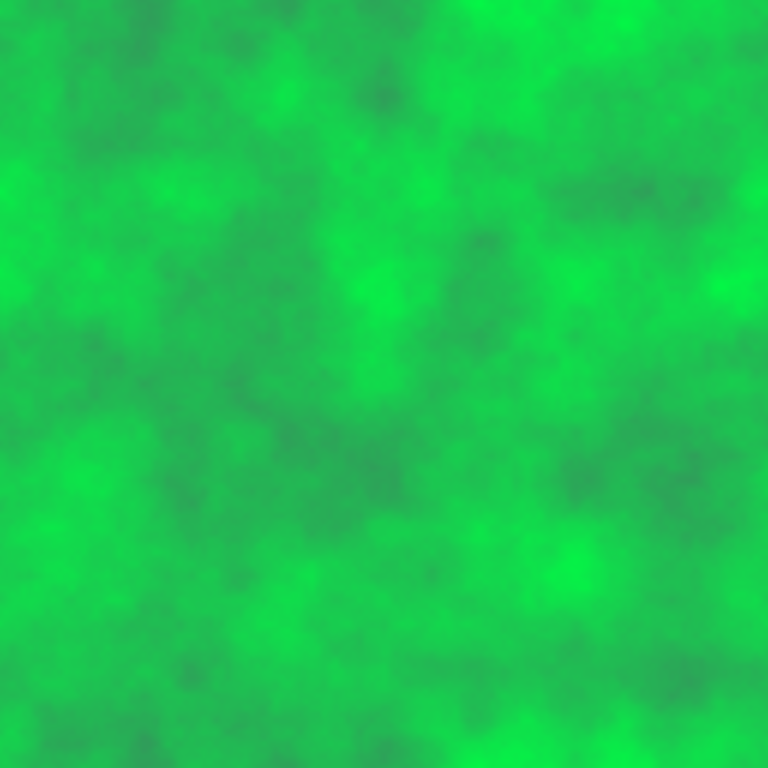
Give the GLSL for this texture, as a WebGL 2 fragment shader.

```glsl
#version 300 es
precision highp float;

uniform vec2 u_resolution;
out vec4 fragColor;

const int OCTAVES = 5;
const float BASE_CELLS = 8.0;
const float GAIN = 0.56;
const vec3 DULL_GREEN = vec3(0.215, 0.560, 0.365);
const vec3 VIVID_GREEN = vec3(-0.010, 1.011, 0.262);

float hash(vec2 cell, float seed) {
    vec3 p = fract(vec3(cell.xyx + seed) * vec3(0.1031, 0.1030, 0.0973));
    p += dot(p, p.yzx + 33.33);
    return fract((p.x + p.y) * p.z);
}

// Value noise that wraps after a whole number of cells
float tiledNoise(vec2 uv, float cells, float seed) {
    vec2 p = uv * cells;
    vec2 cell = floor(p);
    vec2 f = fract(p);
    vec2 blend = f * f * (3.0 - 2.0 * f);
    vec2 low = mod(cell, cells);
    vec2 high = mod(cell + 1.0, cells);
    float bottom = mix(hash(low, seed), hash(vec2(high.x, low.y), seed), blend.x);
    float top = mix(hash(vec2(low.x, high.y), seed), hash(high, seed), blend.x);
    return mix(bottom, top, blend.y);
}

// Sum of octaves, scaled back to 0..1
float tiledFbm(vec2 uv, float cells, float gain) {
    float sum = 0.0;
    float total = 0.0;
    float amplitude = 1.0;
    for (int i = 0; i < OCTAVES; i++) {
        sum += amplitude * tiledNoise(uv, cells, 17.0 * float(i) + 5.0);
        total += amplitude;
        amplitude *= gain;
        cells *= 2.0;
    }
    return sum / total;
}

void main() {
    vec2 uv = gl_FragCoord.xy / u_resolution;
    float cloud = tiledFbm(uv, BASE_CELLS, GAIN);
    fragColor = vec4(mix(DULL_GREEN, VIVID_GREEN, cloud), 1.0);
}
```
